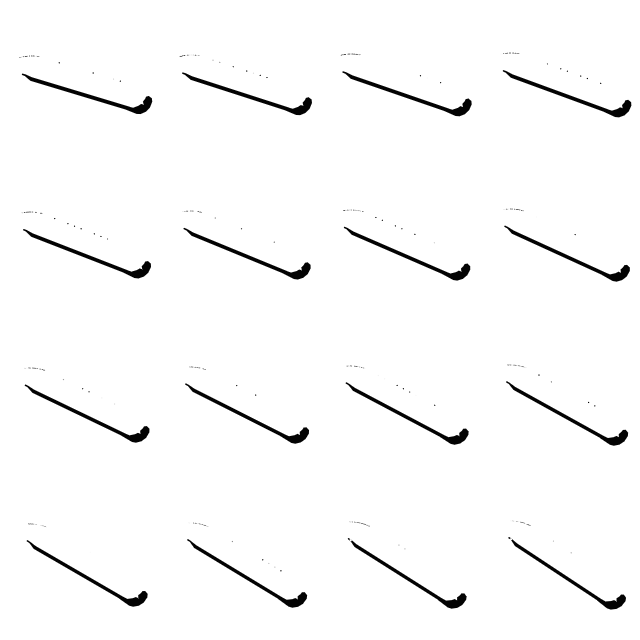
A Shadertoy shader for this pattern:

```glsl
// Draws a 4 by 4 grid of long-stemmed pipe silhouettes, each turned a little further, with worn specks above.

const float GRID = 4.0;
const float CELL = 192.0;                // drawing units per cell
const vec2 PIVOT = vec2(99.0, 106.0);    // turning point in a cell, y down
const float FIRST_ANGLE = radians(16.7);
const float STEP_ANGLE = radians(1.11);
const vec3 PAPER = vec3(1.0);
const vec3 INK = vec3(0.01);

const int BOWL_POINTS = 16;
const vec2 BOWL[BOWL_POINTS] = vec2[BOWL_POINTS](
    vec2(54.6, 5.6), vec2(65.0, 5.1), vec2(70.5, 0.9), vec2(72.8, -2.0),
    vec2(76.3, -2.2), vec2(74.3, -5.6), vec2(75.8, -9.3), vec2(76.2, -12.2),
    vec2(78.8, -13.8), vec2(82.9, -12.3), vec2(84.5, -8.7), vec2(83.9, -1.2),
    vec2(80.7, 4.9), vec2(75.5, 9.3), vec2(71.0, 10.5), vec2(56.0, 9.2));

float hash(vec2 p) {
    vec3 q = fract(vec3(p.xyx) * 0.1031);
    q += dot(q, q.yzx + 33.33);
    return fract((q.x + q.y) * q.z);
}

mat2 turn(float angle) {
    float c = cos(angle), s = sin(angle);
    return mat2(c, -s, s, c);
}

// Stroke whose radius changes from ra to rb
float taperedStroke(vec2 p, vec2 a, vec2 b, float ra, float rb) {
    vec2 ab = b - a;
    float t = clamp(dot(p - a, ab) / dot(ab, ab), 0.0, 1.0);
    return length(p - a - ab * t) - mix(ra, rb, t);
}

// Signed distance to the bowl outline
float bowl(vec2 p) {
    float nearest = dot(p - BOWL[0], p - BOWL[0]);
    float side = 1.0;
    for (int i = 0; i < BOWL_POINTS; i++) {
        vec2 a = BOWL[i];
        vec2 e = BOWL[(i + BOWL_POINTS - 1) % BOWL_POINTS] - a;
        vec2 w = p - a;
        vec2 offset = w - e * clamp(dot(w, e) / dot(e, e), 0.0, 1.0);
        nearest = min(nearest, dot(offset, offset));
        bvec3 crossing = bvec3(p.y >= a.y, p.y < a.y + e.y, e.x * w.y > e.y * w.x);
        if (all(crossing) || all(not(crossing))) side = -side;
    }
    return side * sqrt(nearest);
}

// Mouthpiece, stem and bowl; the mouthpiece breaks off at the end of the series
float pipe(vec2 p, float wear) {
    float neck = mix(1.1, 0.8, wear);
    float stem = mix(2.3, 2.0, wear);
    float d = taperedStroke(p, vec2(-73.6, 4.6), vec2(-70.3, 4.7), 0.9, neck);
    d = min(d, taperedStroke(p, vec2(-70.3, 4.7), vec2(-62.0, 7.0), neck, stem));
    d = min(d, taperedStroke(p, vec2(-62.0, 7.0), vec2(60.0, 7.2), stem, stem));
    d = min(d, bowl(p) - 0.25);
    if (wear > 0.9) d = max(d, 1.4 - length(p - vec2(-70.6, 4.7)));
    return d;
}

float coverage(float d, float pixel) {
    return clamp(0.5 - d / pixel, 0.0, 1.0);
}

// Broken arc of short dashes above the mouthpiece
float dashedArc(vec2 p, float id, float wear, float pixel) {
    float ink = 0.0;
    for (float k = 0.0; k < 11.0; k++) {
        float r = hash(vec2(k + 3.0, id + 17.0));
        float t = (k + 0.6 * r) / 10.6;
        vec2 c = mix(vec2(-83.0, -13.5), vec2(-61.0, -21.5), t);
        c -= vec2(0.4, 1.0) * 4.8 * t * (1.0 - t);
        vec2 reach = vec2(0.93, -0.34) * 0.9 * hash(vec2(id + 5.0, k + 41.0));
        float strength = mix(0.95, 0.65, wear) * smoothstep(0.0, 0.6, r);
        float d = taperedStroke(p, c - reach, c + reach, 0.4, 0.4);
        ink = max(ink, strength * coverage(d, pixel));
    }
    return ink;
}

// Sparse specks in evenly spaced slots on a line above the stem
float specks(vec2 p, float id, float wear, float pixel) {
    float ink = 0.0;
    for (float k = 0.0; k < 11.0; k++) {
        float chance = mix(0.5, 0.2, wear);
        float r = hash(vec2(id + 29.0, k + 7.0));
        vec2 c = vec2(-44.0 + 8.5 * k, -21.3);
        float strength = smoothstep(0.0, 0.25, chance - r);
        ink = max(ink, strength * coverage(length(p - c) - 0.7, pixel));
    }
    return ink;
}

void mainImage(out vec4 fragColor, in vec2 fragCoord) {
    // Grid with rows counted from the top
    vec2 uv = fragCoord / iResolution.xy;
    vec2 grid = vec2(uv.x, 1.0 - uv.y) * GRID;
    vec2 cell = floor(grid);
    float id = cell.x + GRID * cell.y;
    float wear = id / (GRID * GRID - 1.0);
    float pixel = GRID * CELL / iResolution.y;

    // Turn each cell so that its stem lies level
    vec2 p = turn(FIRST_ANGLE + STEP_ANGLE * id) * (fract(grid) * CELL - PIVOT);

    float ink = coverage(pipe(p, wear), pixel);
    ink = max(ink, dashedArc(p, id, wear, pixel));
    ink = max(ink, specks(p, id, wear, pixel));
    fragColor = vec4(mix(PAPER, INK, ink), 1.0);
}
```
